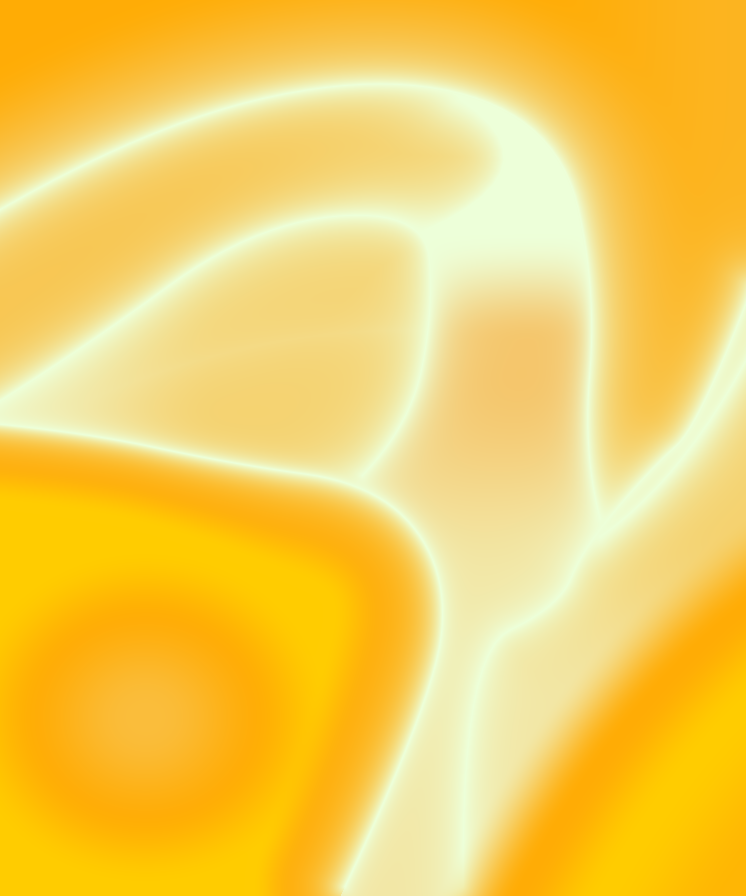
Reproduce this background procedurally as a Shadertoy shader.

```glsl
#define CANVAS vec2(6.4, 7.68)
#define CREAM vec3(0.93, 1.0, 0.85)
#define PALE vec3(0.95, 0.90, 0.64)
#define SAND vec3(0.96, 0.82, 0.43)
#define PEACH vec3(0.96, 0.77, 0.41)
#define AMBER vec3(0.98, 0.74, 0.23)
#define ORANGE vec3(1.0, 0.675, 0.02)
#define GOLD vec3(1.0, 0.80, 0.0)
#define WIDE_GLOW 0.28
#define SOFT_GLOW 0.19
#define THIN_GLOW 0.09
#define CURVE_STEPS 12

// Signed distance to a quadratic curve, positive on the left of its direction
float arcDist(vec2 p, vec2 a, vec2 b, vec2 c) {
    float best = 1e4, side = 1.0;
    vec2 from = a;
    for (int i = 1; i <= CURVE_STEPS; i++) {
        float t = float(i) / float(CURVE_STEPS);
        vec2 to = mix(mix(a, b, t), mix(b, c, t), t);
        vec2 e = to - from, r = p - from;
        vec2 gap = r - e * clamp(dot(r, e) / dot(e, e), 0.0, 1.0);
        float d = dot(gap, gap);
        if (d < best) {
            best = d;
            side = e.x * r.y - e.y * r.x < 0.0 ? -1.0 : 1.0;
        }
        from = to;
    }
    return side * sqrt(best);
}

// Smooth spline whose arcs join halfway between control points
float splineDist(vec2 p, vec2 c[7]) {
    float best = 1e4;
    for (int i = 0; i < 5; i++) {
        float d = arcDist(p, 0.5 * (c[i] + c[i + 1]), c[i + 1], 0.5 * (c[i + 1] + c[i + 2]));
        if (abs(d) < abs(best)) best = d;
    }
    return best;
}

float inside(float d) { return smoothstep(-0.02, 0.02, d); }

vec3 addGlow(vec3 col, float d, float width) {
    return mix(col, CREAM, exp(-abs(d) / width));
}

void mainImage(out vec4 fragColor, in vec2 fragCoord) {
    vec2 p = fragCoord / iResolution.xy * CANVAS;

    // Contours
    float arch = splineDist(p, vec2[7](vec2(-1.6, 4.93), vec2(1.2, 6.6), vec2(3.35, 7.08),
        vec2(4.8, 6.6), vec2(5.12, 5.18), vec2(5.0, 3.78), vec2(5.3, 2.68)));
    float lobe = splineDist(p, vec2[7](vec2(-0.9, 3.68), vec2(0.7, 4.68), vec2(2.2, 5.78),
        vec2(3.65, 5.88), vec2(3.72, 5.03), vec2(3.52, 4.03), vec2(2.7, 3.18)));
    float egg = -splineDist(p, vec2[7](vec2(-1.6, 4.18), vec2(0.6, 4.0), vec2(2.0, 3.7),
        vec2(3.25, 3.53), vec2(3.85, 2.78), vec2(3.72, 1.68), vec2(2.2, -1.52)));
    float slope = splineDist(p, vec2[7](vec2(6.9, 6.38), vec2(6.0, 4.03), vec2(5.6, 3.68),
        vec2(5.0, 2.98), vec2(4.8, 2.48), vec2(3.95, 2.08), vec2(4.0, -1.92)));
    float bandEnd = arcDist(p, vec2(3.95, 6.83), vec2(4.92, 6.18), vec2(3.4, 5.6));
    float crease = arcDist(p, vec2(5.15, 3.08), vec2(5.9, 3.6), vec2(6.5, 4.78));
    float hill = arcDist(p, vec2(7.0, 3.03), vec2(5.2, 2.08), vec2(4.0, -0.62));

    // Outer field
    vec3 col = mix(AMBER, ORANGE, smoothstep(0.2, 1.1, arch) * (1.0 - 0.5 * smoothstep(4.5, 6.4, p.x)));
    col = addGlow(col, arch, SOFT_GLOW);

    // Central column, fading from a crossbar both ways
    vec3 column = mix(PEACH, CREAM, smoothstep(4.75, 5.7, p.y));
    column = mix(PALE, column, smoothstep(2.7, 4.5, p.y));
    column = addGlow(column, arch, 0.12);

    // Curved band under the arch
    vec3 band = mix(AMBER, SAND, 0.35 + 0.5 * smoothstep(1.5, 4.0, p.x));
    band = addGlow(band, arch, SOFT_GLOW);
    vec3 body = addGlow(mix(band, column, inside(bandEnd)), bandEnd, WIDE_GLOW);
    body = addGlow(body, lobe, SOFT_GLOW);

    // Inner lobe with a faint fold
    vec3 fill = mix(PALE, SAND, smoothstep(0.2, 1.9, p.x));
    float fold = p.y - 4.85 + 0.08 * (p.x - 3.5) * (p.x - 3.5);
    fill = mix(fill, PALE, 0.4 * exp(-abs(fold) / 0.25));
    fill = addGlow(fill, lobe, 0.22);
    body = mix(body, fill, inside(-lobe));
    col = mix(col, body, inside(-arch));

    // Right slope and its rounded hill
    vec3 ground = mix(PALE, SAND, smoothstep(1.6, 3.2, p.y));
    ground = addGlow(ground, crease, 0.15);
    col = addGlow(mix(col, ground, inside(slope)), slope, SOFT_GLOW);
    vec3 hillCol = mix(ORANGE, GOLD, smoothstep(0.15, 0.75, hill) * (1.0 - 0.7 * smoothstep(0.8, 1.7, hill)));
    col = mix(col, hillCol, smoothstep(-0.5, 0.12, hill));

    // Egg with a gold ring and a soft core
    col = addGlow(col, egg, THIN_GLOW);
    float depth = egg * mix(1.5, 1.0, smoothstep(1.0, 3.3, p.x));
    float r = length((p - vec2(1.25, 1.53)) / vec2(1.1, 1.0));
    vec3 core = mix(mix(AMBER, ORANGE, smoothstep(0.1, 0.95, r)), GOLD, smoothstep(0.8, 1.45, r));
    vec3 yolk = mix(ORANGE, core, smoothstep(0.5, 1.0, depth));
    yolk = mix(CREAM, yolk, 1.0 - exp(-max(depth, 0.0) / 0.18));
    col = mix(col, yolk, inside(egg));

    fragColor = vec4(col, 1.0);
}
```
